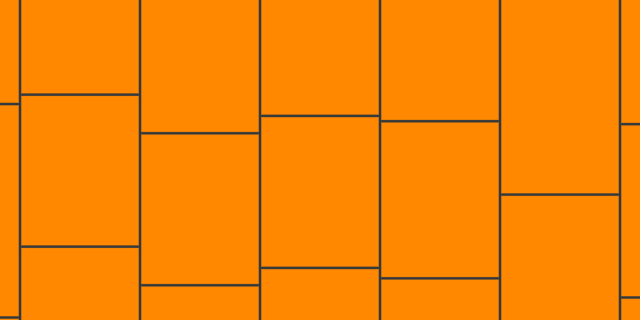
This pattern is drawn by a WebGL 2 fragment shader. Its source:

```glsl
#version 300 es
precision highp float;

uniform vec2 u_resolution;
out vec4 fragColor;

// Tile height and lowest joint of each column, in canvas heights
const float tileHeight[7] = float[7](0.667, 0.475, 0.475, 0.475, 0.491, 0.65, 0.5417);
const float firstJoint[7] = float[7](0.0078, 0.2292, 0.1086, 0.1628, 0.1302, 0.3919, 0.0703);

// Distance to the nearest of a row of lines at whole multiples of the period
float lineDistance(float position, float period) {
    return abs(fract(position / period + 0.5) - 0.5) * period;
}

void main() {
    float pixel = 1.0 / u_resolution.y;
    vec2 p = vec2(gl_FragCoord.x - 0.5 * u_resolution.x, gl_FragCoord.y) * pixel;

    // Columns are centred on the canvas
    float columnWidth = 0.375;
    float column = floor(p.x / columnWidth + 0.5);
    int index = int(mod(column + 3.0, 7.0));

    // Vertical seams between columns, horizontal joints within each
    float seam = lineDistance(p.x - 0.5 * columnWidth, columnWidth);
    float joint = lineDistance(p.y - firstJoint[index], tileHeight[index]);
    float edge = min(seam, joint) - 0.0039;
    float grout = 1.0 - smoothstep(-0.8 * pixel, 0.8 * pixel, edge);

    vec3 tileColor = vec3(1.0, 0.533, 0.0);
    vec3 groutColor = vec3(0.2, 0.22, 0.24);
    fragColor = vec4(mix(tileColor, groutColor, grout), 1.0);
}
```
